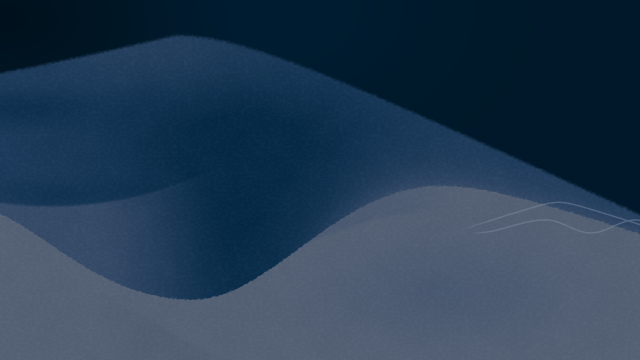
Reproduce this background procedurally as a Shadertoy shader.

```glsl
// Moonlit blue dunes: a dark sky, a shadowed back dune and a pale front dune with fine line waves.
#define SKY        vec3(0.000, 0.095, 0.160)
#define SHADOW     vec3(0.030, 0.170, 0.280)
#define SLOPE      vec3(0.115, 0.232, 0.360)
#define HAZE       vec3(0.235, 0.310, 0.420)
#define SAND       vec3(0.332, 0.382, 0.460)
#define SAND_COOL  vec3(0.275, 0.340, 0.440)
#define GRAIN      0.045
#define RIDGE_SOFT 0.007
#define EDGE_SOFT  0.003
#define LINE_WIDTH 0.0012

const float PI = 3.14159265;

vec2 hash2(vec2 p) {
    vec3 q = fract(p.xyx * vec3(0.1031, 0.1030, 0.0973));
    q += dot(q, q.yzx + 33.33);
    return fract((q.xx + q.yz) * q.zy);
}

// Distance to the nearest scattered point, about 0 to 1
float cellular(vec2 p) {
    vec2 cell = floor(p), f = fract(p);
    float nearest = 2.0;
    for (int j = -1; j <= 1; j++)
    for (int i = -1; i <= 1; i++) {
        vec2 o = vec2(i, j);
        vec2 d = o + hash2(cell + o) - f;
        nearest = min(nearest, dot(d, d));
    }
    return sqrt(nearest);
}

// Broad ripples from layered, warped sines
float ripples(vec2 p) {
    float sum = 0.0, amp = 0.5;
    for (int i = 0; i < 4; i++) {
        sum += amp * sin(p.x + 1.7 * sin(p.y)) * sin(p.y + 1.3 * sin(p.x));
        p = mat2(1.5, 1.1, -1.1, 1.5) * p + 2.3;
        amp *= 0.6;
    }
    return sum;
}

float glow(vec2 p, vec2 centre, vec2 radius) {
    vec2 d = (p - centre) / radius;
    return exp(-dot(d, d));
}

// Rounded tent: zero at d = 0, then straight flanks
float bend(float d, float roundness) {
    return sqrt(d * d + roundness * roundness) - roundness;
}

float backRidge(float x) {
    if (x < 0.273) return 0.797 + 0.34 * x + 0.16 * x * x;
    return 0.902 - 0.83 * bend(x - 0.273, 0.14);
}

float frontRidge(float x) {
    if (x < 0.3) {
        float u = 1.0 - x / 0.3;
        return 0.168 + 0.3 * u * u - 0.062 * pow(u, 6.0);
    }
    if (x > 0.69) return 0.484 - 0.6 * bend(x - 0.69, 0.104);
    float t = (x - 0.3) / 0.39;
    t += 0.04 * sin(PI * t);
    return 0.326 - 0.158 * cos(PI * t);
}

// Coverage below a height
float below(float y, float height, float soft) {
    return smoothstep(soft, -soft, y - height);
}

vec3 skyColour(vec2 p) {
    vec3 c = SKY + vec3(0.0, 0.018, 0.035) * glow(p, vec2(0.42, 0.98), vec2(0.25, 0.3));
    return c * (1.0 - 0.3 * glow(p, vec2(0.0, 0.95), vec2(0.24, 0.2)));
}

vec3 backColour(vec2 p) {
    // Hollow shadow and dark streak on the left
    float dark = 0.95 * glow(p, vec2(0.37, 0.35), vec2(0.14, 0.33));
    dark += 0.6 * glow(p, vec2(0.33, 0.62), vec2(0.20, 0.17));
    dark += 0.6 * glow(p, vec2(0.02, 0.70), vec2(0.13, 0.045));
    dark += 0.35 * glow(p, vec2(0.50, 0.62), vec2(0.15, 0.16));
    vec3 c = mix(SLOPE, SHADOW, min(dark, 1.0));
    c = mix(c, HAZE, 0.32 * glow(p, vec2(0.22, 0.87), vec2(0.16, 0.09)));

    // Pale fold under the left lobe
    float fold = 0.427 + 1.6 * pow(max(p.x - 0.08, 0.0), 2.0) + 1.6 * pow(min(p.x - 0.08, 0.0), 2.0);
    float foldMask = below(p.y, fold, 0.006) * smoothstep(0.36, 0.12, p.x);
    c = mix(c, HAZE, 0.85 * foldMask);
    c = mix(c, SHADOW, 0.4 * glow(p, vec2(0.13, 0.46), vec2(0.16, 0.04)) * (1.0 - foldMask));

    // Haze hugging the front crest
    float lift = max(p.y - frontRidge(p.x), 0.0);
    return mix(c, HAZE, 0.8 * exp(-lift / 0.05) * smoothstep(0.42, 0.63, p.x));
}

vec3 frontColour(vec2 p) {
    vec3 c = mix(SAND, SAND_COOL, 0.7 * glow(p, vec2(0.70, 0.19), vec2(0.17, 0.13)));
    // Cool crescent along the inner crest, and a faint lower crease
    float inner = 0.412 - 1.9 * pow(p.x - 0.70, 2.0);
    float crescent = smoothstep(-0.006, 0.012, p.y - inner) * smoothstep(0.74, 0.58, p.x);
    c = mix(c, SAND_COOL, 0.55 * crescent * smoothstep(0.40, 0.47, p.x));
    float crease = 0.15 - 0.95 * (p.x - 0.19);
    return c - 0.012 * below(p.y, crease, 0.012) * smoothstep(0.12, 0.24, p.x);
}

// Thin stroke along a curve y = height(x), using its slope for even width
float stroke(float y, float height, float pixel) {
    float d = abs(y - height) / sqrt(1.0 + pow(dFdx(height) / pixel, 2.0));
    return smoothstep(LINE_WIDTH + pixel, 0.0, d);
}

void mainImage(out vec4 fragColor, in vec2 fragCoord) {
    vec2 p = fragCoord / iResolution.xy;
    vec2 q = fragCoord / iResolution.y;
    float pixel = 1.0 / iResolution.y;

    float grain = cellular(q * vec2(95.0, 125.0)) - 0.5;
    float texture1 = GRAIN * grain + 0.012 * ripples(q * 24.0);
    float rough = 0.004 * grain;

    // Layers from far to near
    vec3 colour = skyColour(p);
    colour = mix(colour, backColour(p) + 0.6 * texture1, below(p.y, backRidge(p.x) + rough, RIDGE_SOFT));
    colour = mix(colour, frontColour(p) + 0.5 * texture1, below(p.y, frontRidge(p.x) + rough, EDGE_SOFT));

    // Two fine waves at the right
    float tent = 0.438 - 0.57 * bend(p.x - 0.873, 0.02);
    float wave = 0.371 + 0.018 * cos(2.0 * PI * (p.x - 0.853) / (p.x < 0.853 ? 0.222 : 0.14));
    float lines = stroke(p.y, tent, pixel) * smoothstep(0.70, 0.78, p.x);
    lines = max(lines, stroke(p.y, wave, pixel) * smoothstep(0.735, 0.76, p.x));
    colour = mix(colour, vec3(0.50, 0.56, 0.64), 0.45 * lines);

    fragColor = vec4(colour, 1.0);
}
```
